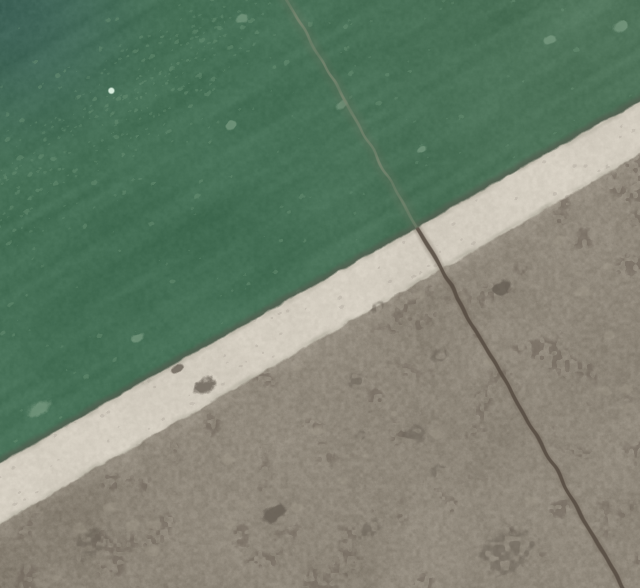
This texture is drawn by a WebGL 2 fragment shader. Its source:

```glsl
#version 300 es
precision highp float;
// Green painted pavement, a worn diagonal white stripe and cracked concrete.
uniform vec2 u_resolution;
out vec4 outColor;

float hash(vec2 p) {
  vec3 q = fract(vec3(p.xyx) * 0.1031);
  q += dot(q, q.yzx + 33.33);
  return fract((q.x + q.y) * q.z);
}

float noise(vec2 p) {
  vec2 i = floor(p), f = fract(p);
  f = f * f * (3.0 - 2.0 * f);
  return mix(mix(hash(i), hash(i + vec2(1, 0)), f.x),
             mix(hash(i + vec2(0, 1)), hash(i + vec2(1, 1)), f.x), f.y);
}

float fbm(vec2 p) {
  float sum = 0.0, amp = 0.5;
  for (int i = 0; i < 5; i++) {
    sum += amp * noise(p);
    p = mat2(1.6, 1.2, -1.2, 1.6) * p + 7.3;
    amp *= 0.5;
  }
  return sum;
}

// One irregular spot per occupied cell; density is the chance of a spot.
float flecks(vec2 p, float density) {
  vec2 cell = floor(p);
  vec2 center = 0.3 + 0.4 * vec2(hash(cell + 3.1), hash(cell + 8.7));
  float radius = 0.1 + 0.17 * hash(cell + 5.5);
  float d = length((fract(p) - center) * vec2(0.8, 1.15));
  d += 0.2 * (noise(p * 5.0) - 0.5);
  return step(hash(cell), density) * (1.0 - smoothstep(radius - 0.1, radius + 0.06, d));
}

// Ragged round mark: xy is its center, z its radius.
float mark(vec2 p, vec3 spot) {
  vec2 d = mat2(0.87, -0.5, 0.5, 0.87) * (p - spot.xy);
  float r = length(d * vec2(0.8, 1.25)) / spot.z;
  r += 1.1 * (fbm(p * 75.0) - 0.5);
  return 1.0 - smoothstep(0.6, 1.1, r);
}

void main() {
  vec2 p = gl_FragCoord.xy / u_resolution.x;
  float aa = 1.3 / u_resolution.x;
  vec2 along = vec2(dot(p, vec2(0.87, 0.5)), dot(p, vec2(-0.5, 0.87)));
  float grain = fbm(p * 170.0) - 0.5;
  float cloud = fbm(p * 9.0) - 0.5;

  // Signed distances to the stripe edges and the joint
  float ragged = 0.006 * (fbm(p * 55.0) - 0.5);
  float top = (p.y - 0.195 - 0.566 * p.x) / 1.149 + ragged;
  float bottom = (p.y - 0.100 - 0.577 * p.x) / 1.155 + 1.3 * ragged;
  float joint = (p.x - 0.449 - 0.572 * (0.918 - p.y)) / 1.152;
  joint += 0.005 * (noise(p * 38.0) - 0.5);

  // Green paint: cool upper left corner, brushed streaks, pale wear
  vec3 green = mix(vec3(0.275, 0.44, 0.34), vec3(0.31, 0.455, 0.355), smoothstep(0.3, 1.0, p.x));
  green = mix(green, vec3(0.25, 0.39, 0.36), 0.8 * smoothstep(0.3, 0.0, distance(p, vec2(0.0, 0.92))));
  green += 0.05 * cloud + 0.05 * grain;
  green += 0.035 * (noise(along * vec2(7.0, 75.0)) - 0.5);
  float wornBelt = exp(-pow((p.y - 0.61 - 0.75 * p.x) / 0.08, 2.0)) * smoothstep(0.46, 0.3, p.x);
  float wear = flecks(along * 62.0, 0.03 + 0.38 * wornBelt);
  wear += 0.7 * flecks(along * 105.0 + 19.0, 0.02 + 0.3 * wornBelt);
  green = mix(green, vec3(0.42, 0.57, 0.46), 0.45 * min(wear, 1.0));
  vec3 chips[8] = vec3[8](
    vec3(0.378, 0.889, 0.009), vec3(0.859, 0.857, 0.009), vec3(0.970, 0.876, 0.011),
    vec3(0.215, 0.391, 0.009), vec3(0.062, 0.280, 0.015), vec3(0.660, 0.686, 0.007),
    vec3(0.534, 0.755, 0.009), vec3(0.362, 0.723, 0.008));
  for (int i = 0; i < 8; i++)
    green = mix(green, vec3(0.50, 0.63, 0.53), 0.65 * mark(p, chips[i]));
  float glint = smoothstep(0.0065, 0.003, distance(p, vec2(0.174, 0.777)));
  green = mix(green, vec3(0.85, 0.93, 0.87), glint);
  green = mix(green, vec3(0.33, 0.36, 0.31), 0.75 * smoothstep(0.014, 0.001, top));
  float scar = smoothstep(0.0035, 0.0008, abs(joint)) * (0.45 + 0.5 * noise(p * 60.0));
  green = mix(green, vec3(0.50, 0.56, 0.47), scar);
  green = mix(green, vec3(0.40, 0.45, 0.37), 0.3 * smoothstep(0.018, 0.0, abs(joint)));

  // Concrete: mottling, pits and stains
  vec3 concrete = vec3(0.56, 0.53, 0.48) + 0.075 * cloud + 0.11 * grain;
  concrete -= 0.025 * smoothstep(0.4, 0.0, p.x);
  float pits = smoothstep(0.57, 0.72, fbm(p * 24.0 + 4.0)) * smoothstep(0.42, 0.6, noise(p * 150.0));
  concrete = mix(concrete, vec3(0.43, 0.39, 0.35), 0.55 * pits);
  concrete = mix(concrete, vec3(0.66, 0.63, 0.57), 0.3 * flecks(p * 27.0 + 11.0, 0.13));
  concrete += 0.05 * smoothstep(-0.03, 0.0, bottom) * noise(p * 40.0);

  // Stripe: chalky paint, scuffs and thin grey rims
  vec3 stripe = vec3(0.825, 0.80, 0.75) + 0.05 * cloud + 0.065 * grain;
  stripe = mix(stripe, vec3(0.68, 0.65, 0.61), 0.4 * flecks(along * 75.0 + 31.0, 0.12));
  float rim = smoothstep(0.010, 0.0, min(-top, bottom)) * noise(along * vec2(50.0, 140.0));
  stripe = mix(stripe, vec3(0.62, 0.61, 0.55), 0.6 * rim);

  // Layers from the lower ground upward
  vec3 color = mix(concrete, stripe, smoothstep(-aa, aa, bottom));
  vec3 stains[13] = vec3[13](
    vec3(0.319, 0.315, 0.015), vec3(0.277, 0.342, 0.008), vec3(0.785, 0.469, 0.014),
    vec3(0.427, 0.115, 0.017), vec3(0.564, 0.238, 0.010), vec3(0.790, 0.055, 0.040),
    vec3(0.560, 0.325, 0.016), vec3(0.684, 0.365, 0.014), vec3(0.645, 0.238, 0.019),
    vec3(0.579, 0.091, 0.017), vec3(0.140, 0.070, 0.028), vec3(0.684, 0.182, 0.013),
    vec3(0.588, 0.439, 0.010));
  for (int i = 0; i < 13; i++) {
    float strength = i < 4 ? 0.8 : 0.5 * smoothstep(0.25, 0.6, noise(p * 130.0));
    color = mix(color, vec3(0.40, 0.37, 0.33), strength * mark(p, stains[i]));
  }
  color = mix(color, vec3(0.45, 0.41, 0.36), 0.35 * smoothstep(0.010, 0.002, abs(joint)));
  color = mix(color, vec3(0.34, 0.30, 0.26), 0.88 * smoothstep(0.0042, 0.0015, abs(joint)));
  color = mix(color, green, smoothstep(-aa, aa, top));
  outColor = vec4(clamp(color, 0.0, 1.0), 1.0);
}
```
